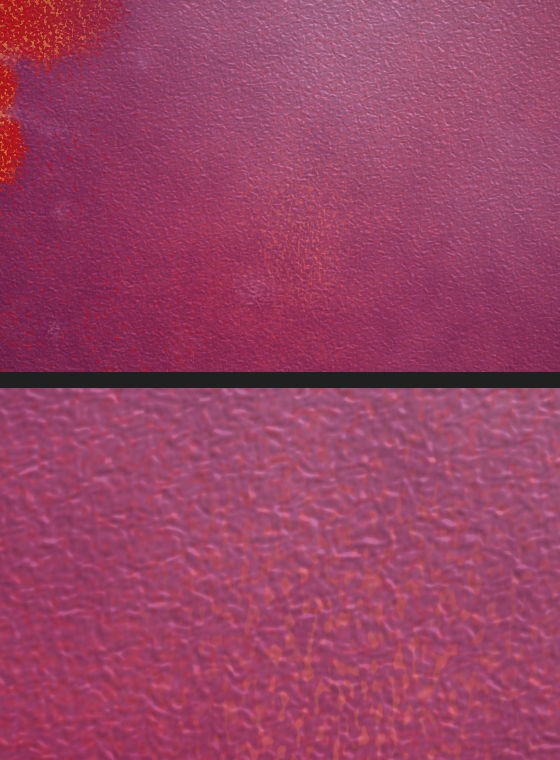
Top, the full canvas; bottom, a detail of the centre.
Reproduce this texture procedurally as a Shadertoy shader.

```glsl
// Worn magenta paint on a pebbled wall, with soft sheen, red wear and ochre flecks.

vec2 hash2(vec2 p) {
    vec3 q = fract(p.xyx * vec3(0.1031, 0.1030, 0.0973));
    q += dot(q, q.yzx + 33.33);
    return fract((q.xx + q.yz) * q.zy);
}

float corner(vec2 cell, vec2 offset, vec2 f) {
    float angle = 6.2832 * hash2(cell + offset + 200.0).x;
    return dot(vec2(cos(angle), sin(angle)), f - offset);
}

// Gradient noise, roughly -1 to 1
float noise(vec2 p) {
    vec2 i = floor(p), f = p - i;
    vec2 u = f * f * f * (f * (f * 6.0 - 15.0) + 10.0);
    float low = mix(corner(i, vec2(0, 0), f), corner(i, vec2(1, 0), f), u.x);
    float high = mix(corner(i, vec2(0, 1), f), corner(i, vec2(1, 1), f), u.x);
    return 1.5 * mix(low, high, u.y);
}

float fbm(vec2 p) {
    float sum = 0.0, gain = 0.55;
    for (int i = 0; i < 4; i++) {
        sum += gain * noise(p);
        p = mat2(1.6, 1.2, -1.2, 1.6) * p + 7.3;
        gain *= 0.5;
    }
    return sum;
}

// Soft elliptical patch
float patchAt(vec2 p, vec2 centre, vec2 size) {
    vec2 d = (p - centre) / size;
    return exp(-dot(d, d));
}

// Fine pebbled surface, slightly wider than tall
float relief(vec2 p) {
    p += 0.005 * vec2(noise(p * 40.0), noise(p * 40.0 + 40.0));
    return 0.7 * noise(p * vec2(64.0, 84.0)) + 0.65 * noise(p * vec2(115.0, 150.0) + 9.0);
}

void mainImage(out vec4 fragColor, in vec2 fragCoord) {
    vec2 p = fragCoord / iResolution.y;
    vec2 uv = fragCoord / iResolution.xy;
    float cloud = fbm(p * 3.0);
    float mottle = fbm(p * 11.0 + 20.0);
    float grain = noise(mat2(0.8, 0.6, -0.6, 0.8) * p * 85.0 + 30.0) + 0.7 * noise(p * 155.0 + 70.0);
    vec2 q = uv + 0.05 * vec2(cloud, mottle);

    // Purple ground, warmer through the lower middle
    vec3 color = mix(vec3(0.49, 0.145, 0.325), vec3(0.545, 0.18, 0.355), smoothstep(0.0, 0.6, q.x));
    float warm = patchAt(q, vec2(0.45, 0.27), vec2(0.25, 0.36));
    color = mix(color, vec3(0.60, 0.155, 0.31), 0.7 * warm);

    // Broad sheen from the upper right
    float sheen = patchAt(q, vec2(0.68, 0.98), vec2(0.44, 0.60));
    sheen = max(sheen, 0.62 * patchAt(q, vec2(0.88, 0.56), vec2(0.32, 0.34)));
    color = mix(color, vec3(0.655, 0.425, 0.55), 0.88 * sheen);
    float salmon = patchAt(q, vec2(0.77, 0.72), vec2(0.10, 0.28))
                 + patchAt(q, vec2(0.98, 0.85), vec2(0.12, 0.30));
    color = mix(color, vec3(0.65, 0.31, 0.42), 0.45 * min(salmon, 1.0));
    color += vec3(0.02, 0.025, 0.025) * cloud + vec3(0.03, 0.025, 0.025) * mottle;

    // Red underlayer showing through as fine specks
    float redWear = smoothstep(0.15, 0.65, grain + 0.6 * mottle + 0.3 * warm);
    color = mix(color, vec3(0.70, 0.21, 0.29), redWear * (0.28 + 0.15 * warm));
    float lowLeft = patchAt(q, vec2(0.05, 0.05), vec2(0.42, 0.32))
                  + patchAt(q, vec2(0.10, 0.62), vec2(0.12, 0.24));
    float spots = smoothstep(0.35, 0.65, noise(p * 62.0 + 15.0) + 0.4 * grain + 0.4 * mottle);
    color = mix(color, vec3(0.64, 0.09, 0.19), 0.65 * spots * min(lowLeft, 1.0));

    // Red corner and left edge, breaking up into specks
    float ragged = 0.10 * cloud + 0.08 * mottle;
    float top = smoothstep(0.76, 0.93, uv.y + 0.5 * ragged)
              * (1.0 - smoothstep(0.04, 0.36, uv.x + ragged));
    float edge = (1.0 - smoothstep(-0.02, 0.075, uv.x + 0.5 * ragged))
               * smoothstep(0.40, 0.58, uv.y + ragged) * (1.0 - smoothstep(0.78, 0.90, uv.y));
    float cover = max(top, edge);
    float bare = smoothstep(0.25, 0.60, cover + 0.28 * grain + 0.15 * mottle);
    vec3 red = mix(vec3(0.74, 0.08, 0.09), vec3(0.61, 0.14, 0.25), smoothstep(0.0, 0.2, uv.x));
    color = mix(color, red, 0.88 * bare * smoothstep(0.0, 0.2, cover));
    float fleck = noise(p * 95.0 + 51.0) + 0.7 * noise(p * 165.0 + 3.0);
    float ochre = smoothstep(0.20, 0.50, fleck + 0.5 * mottle);
    float ochreFade = 1.0 - 0.5 * smoothstep(0.06, 0.25, uv.x);
    color = mix(color, vec3(0.82, 0.48, 0.23), 0.75 * ochre * smoothstep(0.25, 0.7, cover) * ochreFade);

    // Short, faint upright scratches in the middle
    float scratch = noise(p * vec2(150.0, 55.0) + 12.0 + 1.5 * mottle) + 0.6 * grain;
    float rubbed = patchAt(q, vec2(0.55, 0.35), vec2(0.09, 0.17))
                 + 0.4 * patchAt(q, vec2(0.57, 0.57), vec2(0.13, 0.22));
    color = mix(color, vec3(0.76, 0.36, 0.36), 0.62 * smoothstep(0.0, 0.6, scratch) * min(rubbed, 1.0));

    // Scattered pale lilac scuffs
    for (int i = 0; i < 11; i++) {
        vec2 spot = hash2(vec2(float(i) * 3.7 + 1.0, 8.0));
        vec2 size = mix(vec2(0.010, 0.025), vec2(0.04, 0.05), hash2(vec2(float(i), 19.0)).x);
        float scuff = patchAt(uv + 0.03 * vec2(mottle, cloud), spot, size);
        color = mix(color, vec3(0.66, 0.43, 0.63), 0.42 * scuff * smoothstep(-0.4, 0.6, mottle + 0.6 * grain));
    }

    // Side light: dark pits and small bright glints
    float slope = relief(p) - relief(p + vec2(0.0022, 0.0038));
    color *= 1.0 + (0.13 + 0.03 * sheen) * clamp(slope, -1.3, 1.3);
    color += vec3(0.07, 0.09, 0.11) * smoothstep(0.25, 0.9, slope) * (0.45 + 0.55 * sheen);
    color += vec3(0.012, 0.022, 0.022) * noise(p * 190.0 + 5.0);

    // Dim lens corners
    color *= 1.01 - 0.15 * pow(length((uv - vec2(0.54, 0.55)) * vec2(1.25, 1.05)), 3.0);
    fragColor = vec4(clamp(color, 0.0, 1.0), 1.0);
}
```
